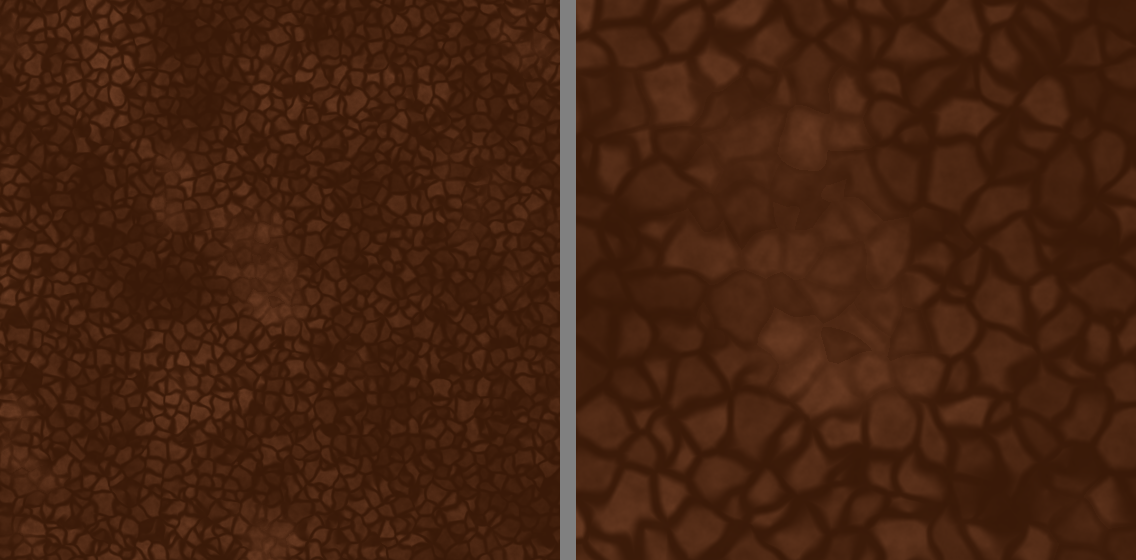
Left: the whole. Right: its middle third, enlarged.
This texture is drawn by a Shadertoy shader. Its source:

```glsl
// Brown pebbled hide: soft rounded grains of mixed size with dark seams.
// Grains come from a Voronoi pattern weighted by random radii; layered
// noise bends the seams, mottles the grains and adds pale cloudy patches.

const vec3 SEAM_BROWN = vec3(0.222, 0.098, 0.030);
const vec3 PALE_BROWN = vec3(0.425, 0.240, 0.142);
const float GRAINS_ACROSS = 40.0;

float hash(vec2 p, float seed) {
    vec3 q = fract(vec3(p.xyx) * 0.1031 + seed * 0.1373);
    q += dot(q, q.yzx + 33.33);
    return fract((q.x + q.y) * q.z);
}

float noise(vec2 p, float seed) {
    vec2 cell = floor(p);
    vec2 f = fract(p);
    f = f * f * (3.0 - 2.0 * f);
    float low = mix(hash(cell, seed), hash(cell + vec2(1, 0), seed), f.x);
    float high = mix(hash(cell + vec2(0, 1), seed), hash(cell + vec2(1, 1), seed), f.x);
    return mix(low, high, f.y);
}

float fbm(vec2 p, float seed) {
    float sum = 0.0;
    float weight = 0.5;
    for (int i = 0; i < 4; i++) {
        sum += weight * noise(p, seed + float(i));
        p = mat2(1.6, 1.2, -1.2, 1.6) * p + 7.3;
        weight *= 0.5;
    }
    return sum / 0.9375;
}

// Distance to a grain centre, stretched along a random direction.
float stretchedLength(vec2 offset, float angle, float stretch) {
    vec2 axis = vec2(cos(angle), sin(angle));
    vec2 local = vec2(dot(offset, axis), dot(offset, vec2(-axis.y, axis.x)));
    return length(local * vec2(1.0 / stretch, stretch));
}

// x: depth inside the grain measured from its seam, y: random grain tone.
vec2 grains(vec2 p, float seed) {
    vec2 home = floor(p);
    float nearest = 9.0;
    float second = 9.0;
    float tone = 0.0;
    for (int y = -2; y <= 2; y++) {
        for (int x = -2; x <= 2; x++) {
            vec2 cell = home + vec2(x, y);
            vec2 jitter = vec2(hash(cell, seed), hash(cell, seed + 1.0));
            float size = hash(cell, seed + 2.0);
            float angle = 6.2832 * hash(cell, seed + 3.0);
            float stretch = 1.0 + 0.25 * hash(cell, seed + 4.0);
            float radius = 0.48 * size * size;
            float d = stretchedLength(p - cell - jitter, angle, stretch) - radius;
            if (d < nearest) {
                second = nearest;
                nearest = d;
                tone = hash(cell, seed + 5.0);
            } else {
                second = min(second, d);
            }
        }
    }
    return vec2(second - nearest, tone);
}

void mainImage(out vec4 fragColor, in vec2 fragCoord) {
    vec2 uv = fragCoord / min(iResolution.x, iResolution.y);

    // Gently bent grain pattern
    vec2 bend = vec2(noise(uv * 60.0, 11.0), noise(uv * 60.0, 12.0)) - 0.5;
    vec2 grain = grains(uv * GRAINS_ACROSS + bend * 0.4, 21.0);
    float body = smoothstep(0.06, 0.46, grain.x);

    // Broad light and shade, fine mottling
    float shade = fbm(uv * 6.0, 31.0) - 0.5;
    float mottle = fbm(uv * 110.0, 41.0) - 0.5;
    float patches = smoothstep(0.56, 0.78, fbm(uv * 7.0 + 3.7, 51.0));

    // Worn patches blur the seams away
    body = mix(body, 0.85, 0.65 * patches);
    float tone = 0.25 + 0.32 * grain.y + 0.75 * shade + 0.14 * patches;
    float light = body * max(tone, 0.08) * (1.0 + 0.7 * mottle);
    light += 0.03 + 0.08 * mottle + 0.10 * shade;

    vec3 color = mix(SEAM_BROWN, PALE_BROWN, clamp(light, 0.0, 1.0));
    fragColor = vec4(color, 1.0);
}
```
